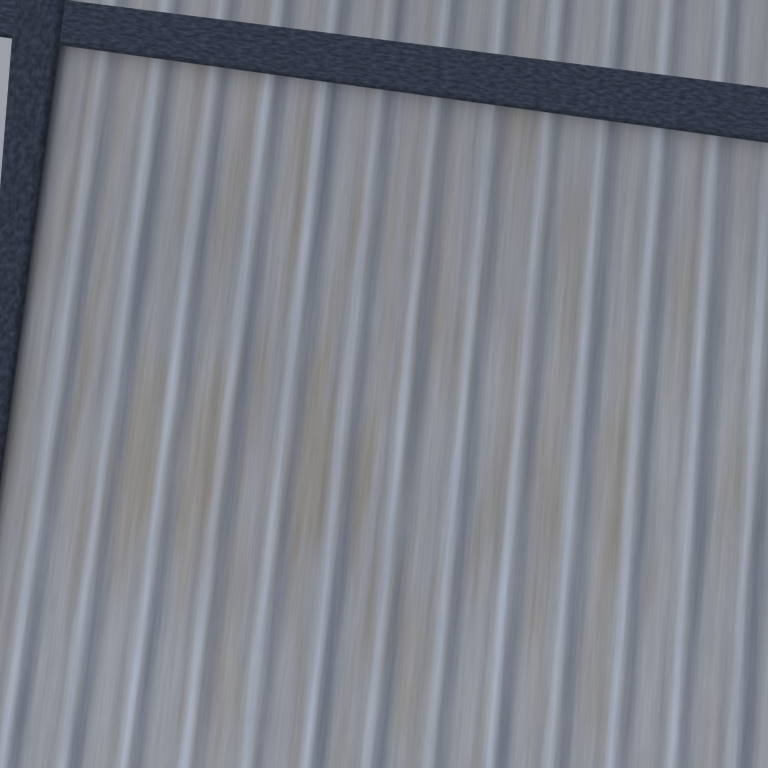
This texture is drawn by a Shadertoy shader. Its source:

```glsl
#define RIB_PITCH vec2(0.0726, 0.0067)   // rib spacing at the top, growth downward
#define RIB_START vec2(0.1445, -0.142)   // first crest at the top, drift downward
#define RAIL_TOP vec2(-0.0105, 0.125)    // depth at the left, slope
#define RAIL_BOTTOM vec2(0.048, 0.138)
#define POST_LEFT vec2(0.020, -0.080)    // position at the top, slope
#define POST_RIGHT vec2(0.085, -0.135)
#define SHEET vec3(0.555, 0.568, 0.597)
#define VALLEY vec3(0.405, 0.430, 0.485)
#define CREST vec3(0.625, 0.660, 0.720)
#define STAIN vec3(0.535, 0.520, 0.500)
#define STEEL_DARK vec3(0.155, 0.178, 0.230)
#define STEEL_LIGHT vec3(0.260, 0.285, 0.345)

vec2 gradientAt(vec2 cell) {
    float angle = 6.2832 * fract(sin(dot(cell, vec2(127.1, 311.7))) * 43758.5);
    return vec2(cos(angle), sin(angle));
}

// Gradient noise, roughly -0.7 to 0.7
float noise(vec2 p) {
    vec2 i = floor(p), f = p - i;
    vec2 w = f * f * f * (f * (f * 6.0 - 15.0) + 10.0);
    vec2 e = vec2(1.0, 0.0);
    float low = mix(dot(gradientAt(i), f), dot(gradientAt(i + e.xy), f - e.xy), w.x);
    float high = mix(dot(gradientAt(i + e.yx), f - e.yx), dot(gradientAt(i + e.xx), f - e.xx), w.x);
    return mix(low, high, w.y);
}

float line(vec2 offsetSlope, float t) {
    return offsetSlope.x + offsetSlope.y * t;
}

// Soft bump repeated once per rib
float bump(float phase, float center, float width) {
    float c = fract(phase - center + 0.5) - 0.5;
    return exp(-c * c / (width * width));
}

// Coverage of the band between two edges
float band(float x, float low, float high, float blur) {
    return smoothstep(-blur, blur, x - low) * smoothstep(-blur, blur, high - x);
}

vec3 corrugatedSheet(vec2 p) {
    float phase = (p.x - line(RIB_START, p.y)) / line(RIB_PITCH, p.y);
    float crestId = floor(phase + 0.5), valleyId = floor(phase + 0.3);
    float crestGain = 0.62 + 0.2 * p.y + 0.5 * noise(vec2(crestId * 3.7, p.y * 2.5));
    float valleyGain = 0.72 + 0.5 * noise(vec2(valleyId * 5.3 + 9.0, p.y * 2.5));

    // Broad warm wear, strongest around the middle
    float wear = noise(vec2(phase * 1.7, p.y * 4.0 + 7.0)) + 0.5 * noise(vec2(phase * 6.0, p.y * 9.0));
    float center = exp(-5.0 * dot(p - vec2(0.42, 0.55), p - vec2(0.42, 0.55)));
    vec3 color = mix(SHEET, STAIN, clamp(0.3 * center + wear * (0.4 + center), 0.0, 0.8));

    // Rib relief: shaded flank, narrow crest and a faint secondary fold
    color = mix(color, VALLEY, valleyGain * bump(phase, 0.2, 0.15));
    color = mix(color, CREST, crestGain * bump(phase, -0.02, 0.085));
    color -= 0.03 * bump(phase, 0.78, 0.09);

    // Brushed streaks along the ribs
    float streaks = 0.034 * noise(vec2(phase * 7.0, p.y * 5.0))
                  + 0.028 * noise(vec2(phase * 19.0, p.y * 11.0))
                  + 0.015 * noise(vec2(phase * 38.0, p.y * 40.0));
    color += streaks + 0.025 * noise(p * 3.0 + 4.0);
    return color * mix(0.965, 1.03, smoothstep(0.1, 1.0, p.y));
}

vec3 texturedSteel(vec2 p, vec2 grain) {
    float weave = noise(p * grain) + 0.6 * noise(p * grain * 1.9 + 13.0);
    return mix(STEEL_DARK, STEEL_LIGHT, clamp(0.42 + 0.65 * weave, 0.0, 1.0));
}

void mainImage(out vec4 fragColor, in vec2 fragCoord) {
    vec2 uv = fragCoord / iResolution.xy;
    vec2 p = vec2(uv.x, 1.0 - uv.y);  // y is depth below the top
    float blur = max(0.0012, 0.7 / iResolution.y);

    float railTop = line(RAIL_TOP, p.x), railBottom = line(RAIL_BOTTOM, p.x);
    float postLeft = line(POST_LEFT, p.y), postRight = line(POST_RIGHT, p.y);

    // Sheet with contact shadows beside the frame
    vec3 color = corrugatedSheet(p);
    float below = max(p.y - railBottom, 0.0), right = max(p.x - postRight, 0.0);
    color *= 1.0 - 0.22 * exp(-below / 0.014) * step(railTop, p.y);
    color *= 1.0 - 0.62 * exp(-right / 0.009);
    color = mix(color, SHEET * 1.1, smoothstep(-blur, blur, postLeft - p.x));

    // Sloping rail with grain along its length
    vec2 railPoint = vec2(p.x, p.y - 0.131 * p.x);
    vec3 rail = texturedSteel(railPoint, vec2(85.0, 230.0));
    rail *= 1.0 - 0.25 * smoothstep(0.008, 0.0, railBottom - p.y);
    color = mix(color, rail, band(p.y, railTop, railBottom, blur));

    // Leaning post, coarser grain and a dark inner rim
    vec2 postPoint = vec2(p.x + 0.11 * p.y, p.y);
    vec3 post = texturedSteel(postPoint, vec2(125.0, 100.0)) * 0.96;
    post *= 1.0 - 0.35 * smoothstep(0.012, 0.0, postRight - p.x);
    color = mix(color, post, band(p.x, postLeft, postRight, blur));

    fragColor = vec4(clamp(color, 0.0, 1.0), 1.0);
}
```
